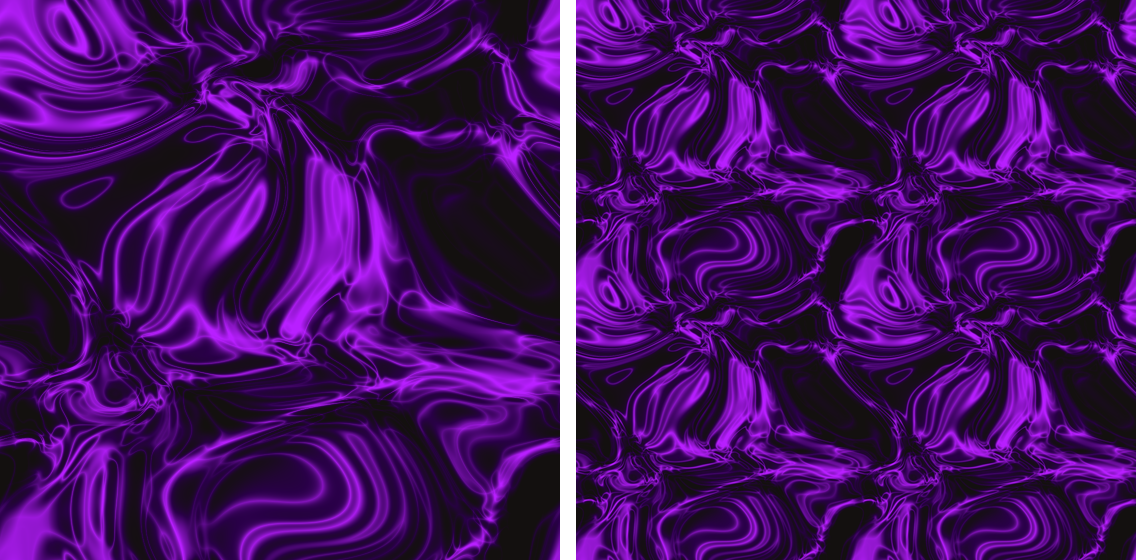
Left, the tile; right, the same tile 2 across and 2 down.
This texture is drawn by a WebGL 1 fragment shader. Its source:

```glsl
precision highp float;
// Tiling web of glowing violet filaments over a sooty dark ground.

#define WARP_BROAD 0.064
#define WARP_FINE 0.034
#define WARP_CURL 0.012
#define FOLD_FREQ 3.0
#define VEIN_FREQ 7.0
#define DETAIL_FREQ 12.0
#define FILAMENT_FREQ 5.0
#define FILAMENT_GLOW 0.6
#define FLOOR_LEVEL 0.04
#define SOOT vec3(0.075, 0.062, 0.058)
#define PLUM vec3(0.16, 0.0, 0.28)
#define VIOLET vec3(0.72, 0.12, 1.0)

uniform vec2 u_resolution;

const float TAU = 6.2831853;
const int WAVES = 9;

float hash(float n) {
  return fract(sin(n * 12.9898 + 4.137) * 43758.5453);
}

// Layered sines with whole wave numbers: irregular, unit variance, wraps at 1.
float waves(vec2 p, float freq, float seed) {
  float sum = 0.0;
  for (int i = 0; i < WAVES; i++) {
    float id = seed * 31.0 + float(i) * 3.0;
    float angle = TAU * hash(id);
    float len = freq * mix(0.5, 1.35, hash(id + 1.0));
    vec2 k = floor(len * vec2(cos(angle), sin(angle)) + 0.5);
    sum += sin(TAU * (dot(k, p) + hash(id + 2.0)));
  }
  return sum * sqrt(2.0 / float(WAVES));
}

// Periodic displacement that stretches and pinches the plane.
vec2 warp(vec2 p, float freq, float amount, float seed) {
  return p + amount * vec2(waves(p, freq, seed), waves(p, freq, seed + 1.0));
}

// Bright crease along the zero contour of a field.
float crease(float field, float falloff) {
  return exp(-abs(field) * falloff);
}

float glow(vec2 uv) {
  vec2 p = warp(uv, 2.0, WARP_BROAD, 1.0);
  p = warp(p, 4.0, WARP_FINE, 3.0);
  vec2 curled = warp(p, 9.0, WARP_CURL, 9.0);

  // Broad folds decide where the finer veins light up.
  float fold = crease(waves(p, FOLD_FREQ, 5.0), 1.5);
  float vein = crease(waves(curled, VEIN_FREQ, 6.0), 2.8);
  float detail = crease(waves(curled, DETAIL_FREQ, 7.0), 3.0);
  float filament = crease(waves(p, FILAMENT_FREQ, 8.0), 11.0);

  float light = fold * (0.12 + 1.5 * vein + 1.2 * detail);
  light += FILAMENT_GLOW * filament * (0.25 + fold);

  // Soft shoulder keeps creases visible inside the bright knots.
  float soft = 1.14 * (1.0 - exp(-1.35 * light));
  return clamp(soft - FLOOR_LEVEL, 0.0, 1.0);
}

vec3 ramp(float t) {
  vec3 shade = mix(SOOT, PLUM, clamp(t / 0.25, 0.0, 1.0));
  return mix(shade, VIOLET, clamp((t - 0.25) / 0.75, 0.0, 1.0));
}

void main() {
  // Four samples per pixel smooth the thin creases.
  vec3 colour = vec3(0.0);
  for (int y = 0; y < 2; y++) {
    for (int x = 0; x < 2; x++) {
      vec2 offset = (vec2(float(x), float(y)) - 0.5) * 0.5;
      colour += ramp(glow((gl_FragCoord.xy + offset) / u_resolution));
    }
  }
  gl_FragColor = vec4(colour * 0.25, 1.0);
}
```
